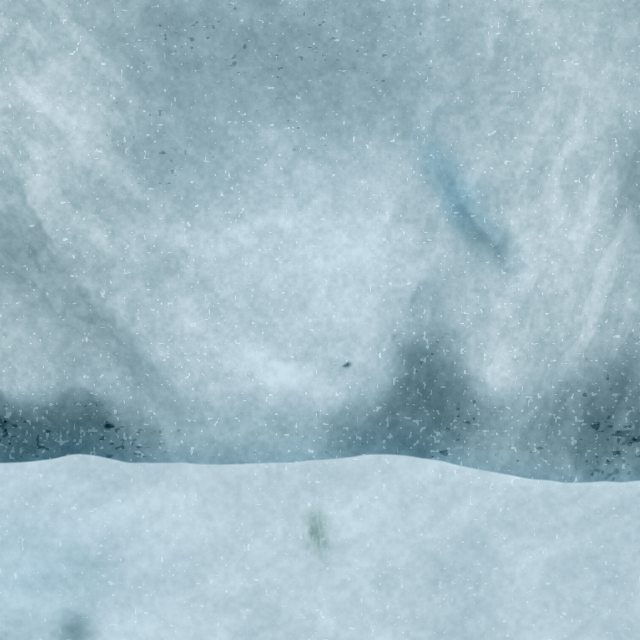
A WebGL 1 fragment shader for this texture:

```glsl
precision highp float;
// Weathered glacier wall with a shaded hollow behind a bright snow ledge.

uniform vec2 u_resolution;

float hash(vec2 p) {
  vec3 q = fract(vec3(p.xyx) * 0.1031);
  q += dot(q, q.yzx + 33.33);
  return fract((q.x + q.y) * q.z);
}

float noise(vec2 p) {
  vec2 i = floor(p);
  vec2 f = fract(p);
  f = f * f * (3.0 - 2.0 * f);
  return mix(mix(hash(i), hash(i + vec2(1.0, 0.0)), f.x),
             mix(hash(i + vec2(0.0, 1.0)), hash(i + vec2(1.0)), f.x), f.y);
}

// Layered noise centred on zero
float fbm(vec2 p) {
  float sum = 0.0;
  float amp = 0.5;
  for (int i = 0; i < 5; i++) {
    sum += amp * (noise(p) - 0.5);
    p = mat2(0.8, 0.6, -0.6, 0.8) * p * 2.03 + 17.3;
    amp *= 0.55;
  }
  return sum;
}

vec2 rotate(vec2 p, float angle) {
  float c = cos(angle);
  float s = sin(angle);
  return vec2(c * p.x + s * p.y, c * p.y - s * p.x);
}

// Soft elliptical spot whose long axis lies at the given angle
float spot(vec2 p, vec2 centre, vec2 radii, float angle) {
  vec2 d = rotate(p - centre, angle) / radii;
  return exp(-dot(d, d));
}

// Shadow with a crisp edge along the angle, fading to the left of it
float fold(vec2 p, vec2 centre, float angle, float reach, float fade) {
  vec2 d = rotate(p - centre, angle);
  float along = exp(-pow(abs(d.x) / reach, 2.0));
  return along * smoothstep(-0.006, 0.006, d.y) * exp(-max(d.y, 0.0) / fade);
}

// Irregular grains: peaks of fine noise, more of them as cover grows
float grains(vec2 p, float scale, float cover) {
  float n = 0.7 * noise(p * scale) + 0.3 * noise(p.yx * scale * 1.7 + 9.0);
  float level = 0.95 - 0.45 * cover;
  return smoothstep(level - 0.08, level + 0.08, n) * smoothstep(0.0, 0.08, cover);
}

float ledgeHeight(float x) {
  float bumps = exp(-pow(abs(x - 0.13) / 0.06, 2.0)) + exp(-pow(abs(x - 0.6) / 0.1, 2.0));
  return mix(0.275, 0.247, smoothstep(0.64, 0.9, x)) + 0.014 * bumps
       + 0.004 * (noise(vec2(x * 35.0, 2.0)) - 0.5);
}

// Brightness with a cyan tint strongest in the midtones, plus extra blue
vec3 iceColour(float tone, float blue) {
  float red = mix(-0.115, -0.088, smoothstep(0.68, 0.82, tone));
  return vec3(tone) + vec3(red, 0.0, 0.042) + blue * vec3(-0.05, 0.0, 0.03);
}

vec3 wall(vec2 uv, float above) {
  vec2 p = uv + 0.07 * vec2(fbm(uv * 7.0), fbm(uv * 7.0 + 31.0));

  // Dirty upper ice and the shaded hollow
  float dirt = spot(p, vec2(0.42, 0.93), vec2(0.26, 0.15), -0.2)
             + 0.5 * spot(p, vec2(0.23, 0.77), vec2(0.1, 0.1), 0.0);
  float hollow = spot(p, vec2(0.04, 0.325), vec2(0.22, 0.07), -0.15)
               + 0.6 * spot(p, vec2(0.68, 0.43), vec2(0.055, 0.075), 0.0)
               + 0.6 * spot(p, vec2(0.64, 0.34), vec2(0.17, 0.07), 0.1)
               + 0.75 * spot(p, vec2(0.97, 0.34), vec2(0.15, 0.11), 0.3);
  hollow = 0.55 * hollow + 0.4 * smoothstep(0.2, 0.65, hollow);
  float foot = exp(-max(above, 0.0) / 0.05);
  float crease = spot(p, vec2(0.725, 0.685), vec2(0.1, 0.03), -1.03);
  float leftFold = spot(p, vec2(0.03, 0.6), vec2(0.1, 0.05), -1.0)
                 + spot(p, vec2(0.18, 0.45), vec2(0.13, 0.035), -0.8);
  float rightFold = spot(p, vec2(1.0, 0.65), vec2(0.04, 0.14), 0.0);

  // Crisp shadow lines
  vec2 q = mix(uv, p, 0.6);
  float lines = fold(q, vec2(0.76, 0.635), 2.11, 0.07, 0.03)
              + fold(q, vec2(0.775, 0.61), 4.1, 0.025, 0.012)
              + 0.9 * fold(q, vec2(0.05, 0.675), 2.08, 0.06, 0.03)
              + 0.7 * fold(q, vec2(0.13, 0.53), 2.2, 0.05, 0.025)
              + 0.8 * fold(q, vec2(0.655, 0.535), 4.14, 0.04, 0.02)
              + 0.6 * fold(q, vec2(0.97, 0.71), 4.3, 0.06, 0.02);

  // Bright swells
  float light = 0.07 * spot(p, vec2(0.48, 0.6), vec2(0.22, 0.15), 0.0)
              + 0.05 * spot(p, vec2(0.1, 0.85), vec2(0.1, 0.1), 0.0)
              + 0.07 * spot(p, vec2(0.44, 0.43), vec2(0.1, 0.03), -0.5)
              + 0.1 * spot(p, vec2(0.79, 0.42), vec2(0.035, 0.06), 0.0)
              + 0.03 * spot(p, vec2(0.88, 0.7), vec2(0.06, 0.25), 0.0);

  float tone = 0.762 + light - 0.15 * dirt - 0.32 * hollow - 0.09 * foot
             - 0.08 * crease - 0.13 * lines - 0.12 * leftFold - 0.11 * rightFold
             - 0.05 * spot(p, vec2(0.35, 0.69), vec2(0.13, 0.04), 0.2);

  // Streaks slope on the left and stand steeply on the right
  float sides = 1.0 - spot(uv, vec2(0.48, 0.7), vec2(0.28, 0.6), 0.0);
  float slope = fbm(rotate(p, -0.8) * vec2(9.0, 28.0));
  float steep = fbm(rotate(p, 1.25) * vec2(8.0, 32.0));
  float streak = mix(slope, steep, smoothstep(0.4, 0.7, uv.x));
  float ridge = pow(1.0 - min(abs(streak) * 5.0, 1.0), 2.0);
  tone += (0.04 + 0.1 * sides) * streak - 0.035 * sides * ridge;
  tone += 0.1 * fbm(p * 9.0) + 0.09 * fbm(uv * 38.0) + 0.1 * fbm(uv * 130.0);

  // Grit and wet glints
  float patches = smoothstep(-0.12, 0.18, fbm(uv * 16.0 + 7.0));
  float grit = clamp(0.4 * dirt + 0.7 * hollow, 0.0, 0.75) * patches;
  tone -= 0.13 * grains(uv * vec2(0.8, 1.0), 150.0, grit);
  tone -= 0.14 * grains(uv * vec2(0.7, 1.0) + 3.7, 85.0, 0.75 * hollow * patches);
  tone -= 0.38 * spot(uv, vec2(0.542, 0.43), vec2(0.006, 0.004), 0.3);
  tone += 0.13 * grains(uv + 6.1, 190.0, 0.25 + 0.3 * hollow);

  float blue = crease + 0.5 * foot + 0.2 * hollow - 0.25 * sides * (1.0 - foot);
  return iceColour(clamp(tone, 0.14, 0.88), blue);
}

vec3 ledge(vec2 uv, float below) {
  float tone = 0.797 + 0.09 * fbm(uv * vec2(7.0, 10.0)) + 0.08 * fbm(uv * 110.0);
  tone += 0.07 * fbm(rotate(uv, 0.5) * vec2(6.0, 24.0)) + 0.06 * fbm(uv * 35.0);
  tone += 0.025 * exp(-below / 0.008);
  float coolSide = spot(uv, vec2(0.05, 0.1), vec2(0.16, 0.12), 0.0);
  float smudge = spot(uv, vec2(0.495, 0.168), vec2(0.018, 0.03), 0.15);
  tone -= 0.03 * coolSide + 0.17 * smudge * (1.0 + 2.5 * fbm(uv * vec2(90.0, 35.0)));
  tone -= 0.2 * spot(uv, vec2(0.115, 0.015), vec2(0.025, 0.03), -0.4);
  tone += 0.04 * spot(uv, vec2(0.2, 0.03), vec2(0.06, 0.03), 0.0);
  tone += 0.07 * grains(uv + 2.3, 170.0, 0.25);
  return iceColour(tone, 0.4 * coolSide) - smudge * vec3(0.0, 0.0, 0.04);
}

void main() {
  vec2 uv = gl_FragCoord.xy / u_resolution;
  float above = uv.y - ledgeHeight(uv.x);
  float edge = max(0.002, 1.0 / u_resolution.y);
  vec3 colour = mix(ledge(uv, max(-above, 0.0)), wall(uv, above), smoothstep(-edge, edge, above));
  gl_FragColor = vec4(clamp(colour, 0.0, 1.0), 1.0);
}
```
